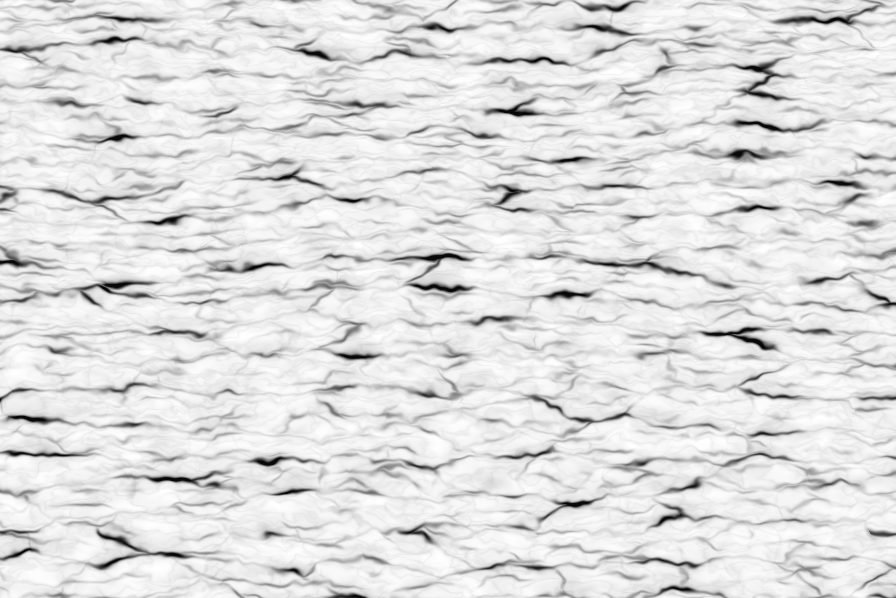
A WebGL 1 fragment shader for this texture map:

```glsl
precision highp float;

uniform vec2 u_resolution;

#define PLATES vec2(5.5, 16.0)       // large plates per canvas height
#define FLAKES vec2(10.5, 31.0)      // small flakes per canvas height
#define CROWDING 0.25                // extra rows towards the top
#define JITTER vec2(0.9, 0.68)       // irregularity of the cells
#define WARP vec2(0.024, 0.013)      // waviness of the cracks
#define ROUGHNESS vec2(0.006, 0.0036) // fine raggedness of the cracks
#define CRACK_WIDTH vec2(0.0030, 0.0046) // faint and deep half width
#define HALO_WIDTH vec2(0.008, 0.018)    // below and above a crack
#define HALO 0.2                     // strength of the soft shade
#define FLAKE_DEPTH 0.36
#define RELIEF vec2(0.045, 0.06)     // bumps and creases
#define PAPER 0.99

vec2 hash2(vec2 p) {
  vec3 q = fract(p.xyx * vec3(0.1031, 0.1030, 0.0973));
  q += dot(q, q.yzx + 33.33);
  return fract((q.xx + q.yz) * q.zy);
}

float gradDot(vec2 cell, vec2 offset) {
  float angle = 6.2832 * hash2(cell + 57.0).x;
  return dot(vec2(cos(angle), sin(angle)), offset);
}

// Gradient noise, roughly -1 to 1
float noise(vec2 p) {
  vec2 i = floor(p), f = fract(p);
  vec2 u = f * f * f * (f * (f * 6.0 - 15.0) + 10.0);
  vec2 e = vec2(1.0, 0.0);
  float low = mix(gradDot(i, f), gradDot(i + e, f - e), u.x);
  float high = mix(gradDot(i + e.yx, f - e.yx), gradDot(i + 1.0, f - 1.0), u.x);
  return 1.4 * mix(low, high, u.y);
}

float fbm(vec2 p) {
  float sum = 0.0, amp = 0.6;
  for (int k = 0; k < 3; k++) {
    sum += amp * noise(p);
    p = p * 2.03 + 17.3;
    amp *= 0.5;
  }
  return sum;
}

vec2 cellPoint(vec2 cell) {
  return cell + 0.5 + JITTER * (hash2(cell + 11.0) - 0.5);
}

// Darkness of the borders between stretched Voronoi cells;
// metric converts cell space back to canvas distance
float cracks(vec2 p, vec2 metric, float depth) {
  vec2 home = floor(p), nearest = vec2(0.0);
  float best = 9.0;
  for (int j = -1; j <= 1; j++)
    for (int i = -1; i <= 1; i++) {
      vec2 r = cellPoint(home + vec2(i, j)) - p;
      if (dot(r, r) < best) {
        best = dot(r, r);
        nearest = r;
      }
    }

  float width = mix(CRACK_WIDTH.x, CRACK_WIDTH.y, clamp(depth, 0.0, 1.0));
  float dark = 0.0;
  for (int j = -2; j <= 2; j++)
    for (int i = -2; i <= 2; i++) {
      vec2 r = cellPoint(home + vec2(i, j)) - p;
      vec2 across = r - nearest;
      if (dot(across, across) > 0.0001) {
        vec2 n = normalize(across);
        vec2 slope = metric * n;
        float d = max(dot(0.5 * (r + nearest), n), 0.0) / length(slope);
        float facing = slope.y / length(slope);
        // Level cracks are deep, steep ones barely show
        float level = mix(0.25, 1.0, smoothstep(0.6, 0.99, abs(facing)));
        float reach = mix(HALO_WIDTH.y, HALO_WIDTH.x, 0.5 + 0.5 * facing);
        float core = exp(-d * d / (width * width));
        dark = max(dark, level * (core + HALO * exp(-d / reach)));
      }
    }
  return dark * depth;
}

// Uneven depth along a crack, mostly faint with short deep stretches
float crackDepth(vec2 p) {
  float n = noise(p) + 0.45 * noise(p * 2.6 + 31.0);
  return 0.08 + 0.9 * smoothstep(-0.25, 0.92, n);
}

void main() {
  vec2 p = gl_FragCoord.xy / u_resolution.y;

  // Rolling, wavy and ragged coordinates, crowded towards the top
  vec2 wavy = vec2(fbm(p * vec2(12.0, 17.0)), fbm(p * vec2(14.0, 20.0) + 40.0));
  vec2 rough = vec2(noise(p * vec2(42.0, 50.0) + 5.0), noise(p * vec2(46.0, 54.0) + 90.0));
  vec2 q = p + WARP * wavy + ROUGHNESS * rough;
  q.y += 0.022 * noise(p * vec2(2.3, 3.0) + 13.0);
  q.y += CROWDING * q.y * q.y;
  vec2 stretch = vec2(1.0, 1.0 + 2.0 * CROWDING * p.y);

  // Large plates, then smaller and shallower flakes
  float plateDepth = crackDepth(p * vec2(7.5, 17.0) + 3.0) * (1.12 - 0.2 * p.y);
  float flakeDepth = FLAKE_DEPTH * crackDepth(p * vec2(10.0, 22.0) + 71.0);
  float plates = cracks(q * PLATES, PLATES * stretch, plateDepth);
  float flakes = cracks(q * FLAKES + 23.0, FLAKES * stretch, flakeDepth);
  float dark = max(plates, flakes) + 0.3 * min(plates, flakes);

  // Soft bumps and shallow creases on the plate faces
  float bumps = fbm(q * vec2(16.0, 32.0) + 9.0);
  float creases = exp(-8.0 * abs(fbm(q * vec2(17.0, 36.0) + 63.0)));
  float shade = PAPER + RELIEF.x * bumps - RELIEF.y * creases - dark;
  gl_FragColor = vec4(vec3(clamp(shade, 0.03, 1.0)), 1.0);
}
```
